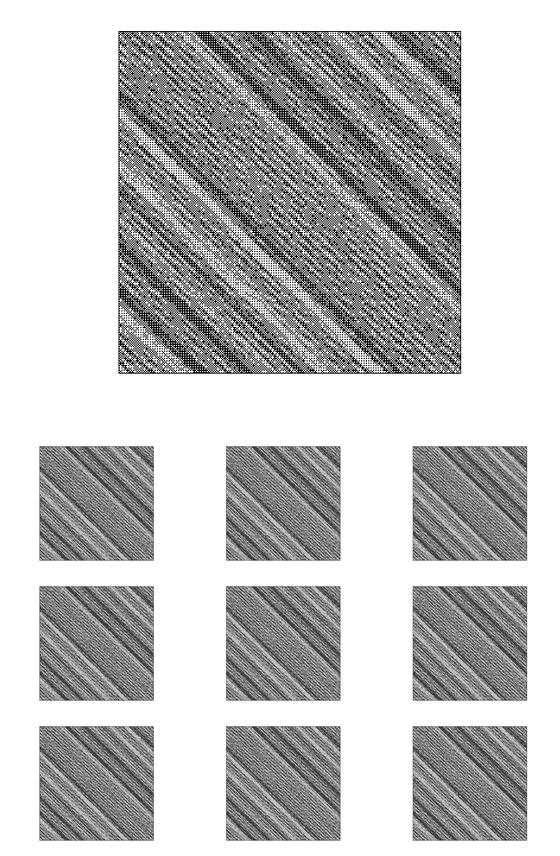
Top, the tile; bottom, the same tile 3 across and 3 down.
Reproduce this pattern procedurally as a Shadertoy shader.

```glsl
// Framed square of one-bit cells: falling diagonal bands and streaks, ordered dither.
#define CELLS 288.0                  // cells along each side
#define SIDE 0.814                   // square side, in canvas heights
#define CENTER vec2(0.0234, 0.0182)  // offset from the canvas middle
#define FRAME 0.0020                 // frame line width
#define BAND_WIDTH 0.021             // half width of one diagonal band
#define BAND_DEPTH 0.25              // tone change inside a band
#define RIPPLE 0.10                  // strength of the short rising dashes
#define STREAK 0.24                  // strength of the long falling dashes
#define GRAIN 0.30                   // strength of the thin uneven lines
#define SAMPLES 6                    // smoothing samples per axis

const float TAU = 6.2831853;

// Band centres measured from the main diagonal; the sign is the tone.
const vec2 BANDS[8] = vec2[8](
    vec2(0.18, 0.9), vec2(0.24, -1.0), vec2(0.39, -1.0), vec2(0.47, 0.6),
    vec2(0.54, -0.5), vec2(0.62, 1.0), vec2(0.76, 0.9), vec2(0.82, -1.0));

float hashSlope(float n) {
    return 2.0 * fract(sin(n * 91.345) * 4375.85) - 1.0;
}

// One-dimensional gradient noise
float gradientNoise(float x) {
    float i = floor(x), f = x - i;
    float s = f * f * f * (f * (f * 6.0 - 15.0) + 10.0);
    return 2.0 * mix(hashSlope(i) * f, hashSlope(i + 1.0) * (f - 1.0), s);
}

// Broad bands, reversed in tone across the main diagonal
float bandTone(float across) {
    float d = abs(across), tone = 0.0;
    for (int k = 0; k < 8; k++) {
        float r = (d - BANDS[k].x) / BAND_WIDTH;
        tone += BANDS[k].y * exp(-r * r);
    }
    return tone * sign(across);
}

// Smooth tone of a cell before dithering
float cellTone(vec2 cell) {
    float u = cell.x + cell.y + 1.0 - CELLS;  // across the bands
    float w = cell.x - cell.y;                // along the bands
    float band = bandTone(u / CELLS);
    float calm = 1.0 - 0.6 * min(abs(band), 1.0);

    // Falling dashes come and go along each strand
    float envelope = 0.6 + 0.4 * sin(TAU * (w / 52.0 + u / 31.0));
    float streak = sin(TAU * (u - 0.05 * w) / 8.6) * envelope;
    float ripple = sin(TAU * (w / 5.2 + 0.2 * sin(TAU * u / 13.0)));
    float grain = gradientNoise(abs(u) * 0.23 + 0.5) * sign(u);

    float tone = 0.5 + BAND_DEPTH * band + GRAIN * grain
               + calm * (STREAK * streak + RIPPLE * ripple);
    return clamp(tone, 0.16, 0.84);
}

// Two by two ordered dither: 0 is ink, 1 is paper
float ditheredCell(vec2 cell) {
    vec2 odd = mod(cell, 2.0);
    float threshold = odd.x == odd.y ? 0.875 - 0.25 * odd.x
                                     : 0.125 + 0.25 * odd.x;
    return step(threshold, cellTone(cell));
}

float paper(vec2 p) {
    vec2 q = (p - CENTER) / SIDE + 0.5;
    vec2 edge = abs(p - CENTER) - 0.5 * SIDE;
    float box = max(edge.x, edge.y);
    if (abs(box) < 0.5 * FRAME) return 0.0;
    if (box > 0.0) return 1.0;
    return ditheredCell(floor(q * CELLS));
}

void mainImage(out vec4 fragColor, in vec2 fragCoord) {
    // Average the cells covered by this spot
    float light = 0.0;
    for (int y = 0; y < SAMPLES; y++)
        for (int x = 0; x < SAMPLES; x++) {
            vec2 shift = (vec2(x, y) + 0.5) / float(SAMPLES) - 0.5;
            vec2 p = (fragCoord + shift - 0.5 * iResolution.xy) / iResolution.y;
            light += paper(p);
        }
    light /= float(SAMPLES * SAMPLES);
    fragColor = vec4(vec3(light), 1.0);
}
```
